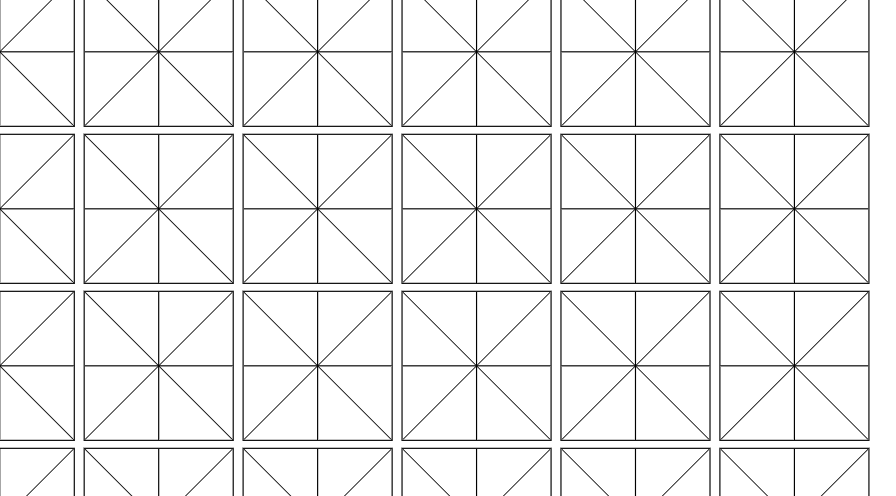
Reproduce this pattern procedurally as a Shadertoy shader.

```glsl
// Grid of thin-lined square tiles, each divided by a cross and two diagonals.

// Lengths are in canvas units: the canvas is UNITS tall.
const float UNITS = 426.0;
const vec2  PITCH = vec2(136.5, 134.85);       // tile spacing across and down
const vec2  FIRST_CENTRE = vec2(-0.2, 44.5);   // top left tile, measured from the top
const vec2  LAST_TILE = vec2(5.0, 3.0);        // highest column and row index
const float HALF_SIDE = 64.0;
const float LINE_WIDTH = 1.0;
const float DIAGONAL_WIDTH = 0.72;
const vec3  PAPER = vec3(1.0);
const vec3  INK = vec3(0.0);

// Share of a pixel covered by a line whose centre lies at distance d.
float lineCoverage(float d, float width, float pixel) {
    float high = min(d + 0.5 * width, 0.5 * pixel);
    float low = max(d - 0.5 * width, -0.5 * pixel);
    return max(high - low, 0.0) / pixel;
}

// Ink coverage of one tile, with p measured from its centre.
float tileInk(vec2 p, float pixel) {
    vec2 a = abs(p);
    float edge = max(a.x, a.y) - HALF_SIDE;
    float inside = clamp(0.5 - edge / pixel, 0.0, 1.0);

    float frame = lineCoverage(edge, LINE_WIDTH, pixel);
    float vertical = lineCoverage(a.x, LINE_WIDTH, pixel);
    float horizontal = lineCoverage(a.y, LINE_WIDTH, pixel);
    float diagonal = lineCoverage((a.x - a.y) * inversesqrt(2.0), DIAGONAL_WIDTH, pixel);

    float spokes = 1.0 - (1.0 - vertical) * (1.0 - horizontal) * (1.0 - diagonal);
    return max(frame, spokes * inside);
}

void mainImage(out vec4 fragColor, in vec2 fragCoord) {
    float pixel = UNITS / iResolution.y;
    vec2 p = vec2(fragCoord.x, iResolution.y - fragCoord.y) * pixel;

    // Nearest tile; clamping the index leaves the right margin blank.
    vec2 tile = clamp(floor((p - FIRST_CENTRE) / PITCH + 0.5), vec2(0.0), LAST_TILE);
    vec2 local = p - FIRST_CENTRE - tile * PITCH;

    fragColor = vec4(mix(PAPER, INK, tileInk(local, pixel)), 1.0);
}
```
